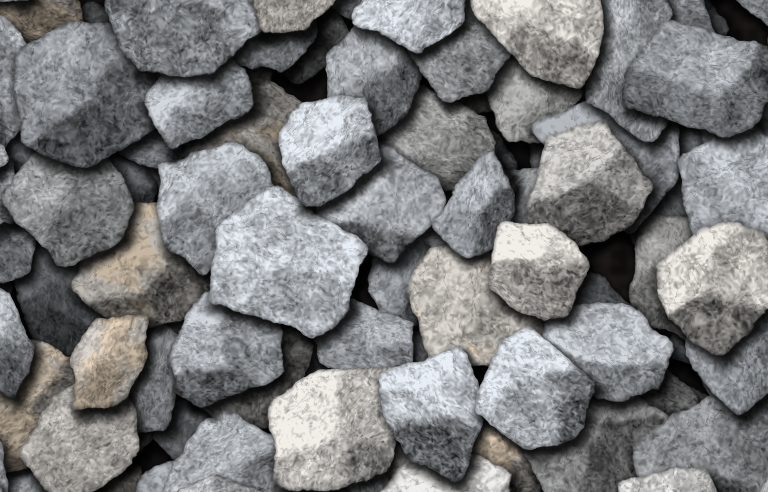
Give the GLSL for this texture, as a Shadertoy shader.

```glsl
const float TAU = 6.28319;
const float CELL = 0.26;
const vec3 LIGHT = vec3(-0.36, 0.56, 0.75);
const vec3 GAP_COLOR = vec3(0.08, 0.07, 0.068);
const vec3 COOL_GRAY = vec3(0.975, 1.0, 1.03);
const vec3 WARM_GRAY = vec3(1.025, 1.0, 0.965);
const vec3 OCHRE = vec3(1.08, 0.98, 0.85);

float hash(vec2 p) {
    vec3 q = fract(p.xyx * 0.1031);
    q += dot(q, q.yzx + 33.33);
    return fract((q.x + q.y) * q.z);
}

float noise(vec2 p) {
    vec2 i = floor(p), f = fract(p);
    f = f * f * (3.0 - 2.0 * f);
    return mix(mix(hash(i), hash(i + vec2(1, 0)), f.x),
               mix(hash(i + vec2(0, 1)), hash(i + vec2(1, 1)), f.x), f.y);
}

float fbm(vec2 p) {
    float sum = 0.0, weight = 0.5;
    for (int i = 0; i < 4; i++) {
        sum += weight * noise(p);
        p = mat2(1.6, 1.2, -1.2, 1.6) * p + 7.3;
        weight *= 0.55;
    }
    return sum;
}

mat2 rotation(float angle) {
    float c = cos(angle), s = sin(angle);
    return mat2(c, s, -s, c);
}

vec2 direction(float angle) {
    return vec2(cos(angle), sin(angle));
}

float smoothMax(float a, float b, float k) {
    float h = max(k - abs(a - b), 0.0) / k;
    return max(a, b) + 0.25 * h * h * k;
}

// Signed distance to an irregular convex polygon with worn corners
float outline(vec2 p, vec2 seed, float radius) {
    float d = -1.0;
    for (int i = 0; i < 6; i++) {
        vec2 key = seed + float(i) * vec2(3.0, 11.0);
        float angle = TAU * (float(i) + 0.7 * hash(key)) / 6.0;
        float reach = radius * mix(0.72, 1.06, hash(key + 51.0));
        d = smoothMax(d, dot(p, direction(angle)) - reach, 0.018);
    }
    return d;
}

// Normal of the lowest of several tilted planes, blended at the ridges
vec3 facetNormal(vec2 p, vec2 seed, float radius) {
    vec3 sum = vec3(0, 0, 1e-25);
    for (int i = 0; i < 5; i++) {
        vec2 key = seed + float(i) * vec2(13.0, 5.0) + 200.0;
        vec2 dir = direction(TAU * (float(i) + hash(key)) / 5.0);
        float slope = mix(0.12, 0.95, hash(key + 31.0));
        float offset = slope * radius * mix(0.05, 0.75, hash(key + 77.0));
        float height = offset - slope * dot(p, dir);
        sum += exp(-260.0 * height) * normalize(vec3(dir * slope, 1.0));
    }
    return normalize(sum / sum.z);
}

// Mineral surface: mottling, fine grain, cracks and tint
vec3 rockColor(vec2 p, vec2 seed, float diffuse) {
    vec2 q = p + seed * 0.37;
    float mottle = fbm(q * 30.0) - 0.46;
    float grain = noise(q * 190.0) * 0.55 + noise(q * 110.0 + 9.0) * 0.45 - 0.5;
    float vein = abs(fbm(q * vec2(11.0, 22.0) + mottle) - 0.46);
    float crack = 1.0 - smoothstep(0.0, 0.03, vein);
    float tone = 0.25 + 0.56 * diffuse + 0.32 * mottle + 0.36 * grain;
    tone *= mix(0.86, 1.12, hash(seed + 91.0)) * (1.0 - 0.14 * crack);
    tone -= 0.10 * smoothstep(0.65, 0.95, noise(q * 150.0 + 40.0));
    float warmth = hash(seed + 63.0);
    vec3 tint = mix(COOL_GRAY, WARM_GRAY, smoothstep(0.5, 0.95, warmth));
    float stain = smoothstep(0.45, 0.65, fbm(q * 9.0 + 20.0));
    tint = mix(tint, OCHRE, 0.8 * stain * step(0.9, warmth));
    return clamp(tone, 0.05, 0.88) * tint;
}

// Lays one stone, with its cast shadow, over what lies below
vec3 addStone(vec3 below, vec2 p, vec2 seed, float exposure, float softness) {
    float radius = mix(0.11, 0.17, hash(seed + 5.0));
    if (length(p) > radius * 1.4 + 0.08) return below;
    mat2 turn = rotation(TAU * hash(seed + 8.0));
    vec2 stretch = vec2(1.0, mix(1.0, 1.45, hash(seed + 15.0)));
    vec2 local = turn * p * stretch;
    vec2 shifted = turn * (p + 0.016 * vec2(-0.5, 0.85)) * stretch;
    float shadow = smoothstep(-0.012, 0.026, outline(shifted, seed, radius));
    below *= mix(0.12, 1.0, shadow);

    float d = outline(local, seed, radius);
    if (d > softness) return below;
    vec3 normal = facetNormal(local, seed, radius);
    normal.xy = normal.xy * turn;
    float diffuse = max(dot(normal, normalize(LIGHT)), 0.0);
    float rim = mix(0.74, 1.0, smoothstep(0.0, 0.009, -d));
    vec3 rock = rockColor(local, seed, diffuse) * rim * exposure;
    return mix(rock, below, smoothstep(-softness, softness, d));
}

void mainImage(out vec4 fragColor, in vec2 fragCoord) {
    vec2 uv = fragCoord / iResolution.y;
    float softness = max(0.002, 0.7 / iResolution.y);
    vec2 rough = vec2(fbm(uv * 22.0), fbm(uv * 22.0 + 50.0)) - 0.46;
    vec2 p = uv + 0.022 * rough;
    vec3 color = GAP_COLOR * (0.6 + 0.8 * noise(uv * 60.0));

    // Layers from deep and dim to high and fully lit
    for (int layer = 0; layer < 4; layer++) {
        float level = float(layer);
        vec2 grid = p / CELL + level * vec2(0.37, 0.61);
        float exposure = mix(0.5, 1.06, sqrt(level / 3.0));
        for (int k = 0; k < 9; k++) {
            vec2 cell = floor(grid) + vec2(k % 3, k / 3) - 1.0;
            vec2 seed = cell + 40.0 + level * vec2(137.0, 71.0);
            if (layer == 3 && hash(seed + 27.0) > 0.6) continue;
            vec2 jitter = vec2(hash(seed), hash(seed + 19.0)) - 0.5;
            vec2 center = cell + 0.5 + 0.5 * jitter;
            color = addStone(color, (grid - center) * CELL, seed, exposure, softness);
        }
    }
    fragColor = vec4(color, 1.0);
}
```
